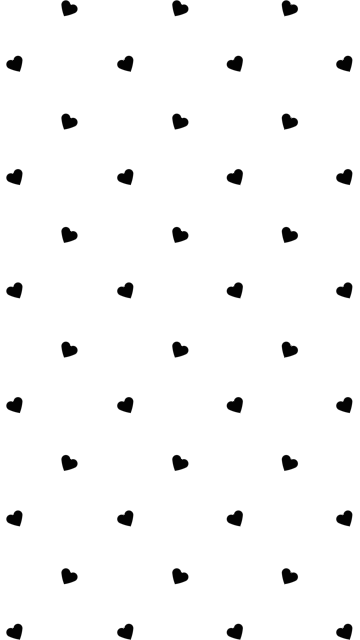
Reproduce this pattern procedurally as a Shadertoy shader.

```glsl
// Small black hearts on white, in two interleaved grids that lean opposite ways.
// Each heart is a distance function: two round lobes joined to a tip by shallow
// arcs. All lengths are fractions of the canvas width, measured from the top left.

#define GRID_STEP    vec2(0.3042, 0.3148)
#define FIRST_RIGHT  vec2(0.1930, 0.0190)  // first heart leaning right
#define FIRST_LEFT   vec2(0.0400, 0.1731)  // first heart leaning left
#define SEAM_SHIFT   0.0038                // slight extra gap in each grid
#define SEAM_CELL    vec2(1.0, 3.0)        // column and row where the gap opens
#define LEAN         0.524
#define LOBE_OFFSET  0.0116
#define LOBE_RADIUS  0.0123
#define TIP_DEPTH    0.0299
#define TIP_ANGLE    0.90                  // half the angle at the tip
#define INK          vec3(0.01)
#define PAPER        vec3(1.0)

// Signed distance to an upright heart centred between its lobes.
float heartDistance(vec2 p) {
    p.x = abs(p.x);
    vec2 lobe = vec2(LOBE_OFFSET, 0.0);
    vec2 tip = vec2(0.0, -TIP_DEPTH);

    // Side arc: passes through the tip and touches the lobe from outside.
    vec2 inward = vec2(-cos(TIP_ANGLE), sin(TIP_ANGLE));
    vec2 toTip = tip - lobe;
    float arcRadius = (LOBE_RADIUS * LOBE_RADIUS - dot(toTip, toTip))
                    / (2.0 * (dot(toTip, inward) + LOBE_RADIUS));
    vec2 arcCentre = tip + arcRadius * inward;

    // The arc only counts below the line through both circle centres.
    vec2 along = normalize(lobe - arcCentre);
    float aboveLine = dot(p - lobe, vec2(-along.y, along.x));
    float body = max(length(p - arcCentre) - arcRadius, aboveLine);
    return min(body, length(p - lobe) - LOBE_RADIUS);
}

// Offset from the nearest heart of the grid that starts at "first".
vec2 nearestOffset(vec2 p, vec2 first) {
    vec2 cell = floor((p - first) / GRID_STEP + 0.5);
    vec2 centre = first + cell * GRID_STEP + SEAM_SHIFT * step(SEAM_CELL, cell);
    return p - centre;
}

void mainImage(out vec4 fragColor, in vec2 fragCoord) {
    float pixel = 1.0 / iResolution.x;
    vec2 p = vec2(fragCoord.x, iResolution.y - fragCoord.y) * pixel;
    mat2 unlean = mat2(cos(LEAN), sin(LEAN), -sin(LEAN), cos(LEAN));

    // Two grids; the second is mirrored.
    float d = 1.0;
    for (int grid = 0; grid < 2; grid++) {
        vec2 first = grid == 0 ? FIRST_RIGHT : FIRST_LEFT;
        float side = grid == 0 ? 1.0 : -1.0;
        vec2 offset = nearestOffset(p, first) * vec2(side, -1.0);
        d = min(d, heartDistance(unlean * offset));
    }

    float coverage = 1.0 - smoothstep(-0.75 * pixel, 0.75 * pixel, d);
    fragColor = vec4(mix(PAPER, INK, coverage), 1.0);
}
```
